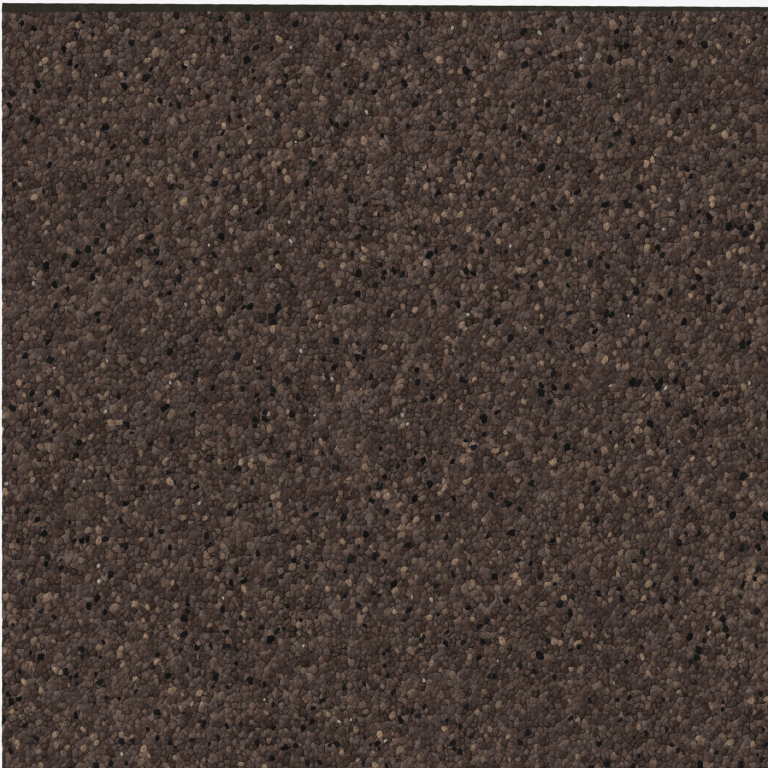
Write a WebGL 2 fragment shader that draws this texture.

```glsl
#version 300 es
precision highp float;
// Dark brown pressed-granule sheet with black and tan flecks and a pale margin at the top and left.

#define GRAINS 130.0        // matrix grains across the canvas
#define FLECKS 106.0        // fleck cells across the canvas
#define GRIT 290.0          // fine grit cells across the canvas
#define STRETCH 1.2         // grain length along its axis
#define BLACK_SHARE 0.075
#define TAN_SHARE 0.17
#define GLINT_SHARE 0.006
#define GAP_WIDTH 0.34
#define GAP_DEPTH 0.52
#define RELIEF 0.30
#define GRIT_DEPTH 0.26
#define SIDE_MARGIN 0.0027

uniform vec2 u_resolution;
out vec4 fragColor;

struct Cell {
  float center;  // stretched distance to the grain center
  float gap;     // zero on the border between grains
  float slope;   // positive on the side facing the light
  vec2 id;
};

vec4 hash4(vec2 p) {
  vec4 q = fract(p.xyxy * vec4(0.1031, 0.1030, 0.0973, 0.1099));
  q += dot(q, q.wzxy + 33.33);
  return fract((q.xxyz + q.yzzw) * q.zywx);
}

// Layered sines, roughly -1 to 1
float waves(vec2 p) {
  float sum = 0.0, amp = 0.5;
  for (int i = 0; i < 4; i++) {
    sum += amp * sin(p.x + 1.7 * sin(p.y * 0.8)) * cos(p.y - 0.6 * p.x);
    p = mat2(1.6, 1.2, -1.2, 1.6) * p + 3.1;
    amp *= 0.55;
  }
  return sum;
}

// Cellular noise of tilted ovals of mixed size
Cell cells(vec2 p) {
  vec2 base = floor(p), nearest = vec2(0.0);
  Cell cell = Cell(9.0, 0.0, 0.0, base);
  float second = 9.0;
  for (int y = -1; y <= 1; y++) {
    for (int x = -1; x <= 1; x++) {
      vec2 id = base + vec2(x, y);
      vec4 h = hash4(id);
      vec2 offset = id + 0.05 + 0.9 * h.xy - p;
      float angle = (h.z - 0.6) * 1.8;
      float c = cos(angle), s = sin(angle);
      vec2 local = mat2(c, -s, s, c) * offset;
      float d = length(local * vec2(STRETCH, 1.0 / STRETCH)) / mix(0.7, 1.3, h.w);
      if (d < cell.center) {
        second = cell.center;
        cell.center = d;
        cell.id = id;
        nearest = offset;
      } else {
        second = min(second, d);
      }
    }
  }
  cell.gap = second - cell.center;
  cell.slope = dot(nearest, vec2(0.7, -0.7));
  return cell;
}

// Brown grains; the gaps fade in and out from grain to grain
vec3 matrixColor(vec2 p) {
  Cell grain = cells(p);
  vec4 h = hash4(grain.id + 71.0);
  vec3 color = mix(vec3(0.235, 0.186, 0.168), vec3(0.395, 0.330, 0.300), h.x * (0.6 + 0.4 * h.y));
  color *= 1.0 + (h.w - 0.5) * vec3(0.06, 0.0, -0.06);
  float gap = 1.0 - smoothstep(0.0, GAP_WIDTH, grain.gap);
  return color * (1.0 - GAP_DEPTH * h.z * gap) * (1.0 + RELIEF * grain.slope);
}

// Rounded black, tan and bright flecks; alpha is the coverage
vec4 fleckColor(vec2 p, float density, float rough) {
  Cell fleck = cells(p);
  vec4 h = hash4(fleck.id + 19.0);
  float radius = mix(0.30, 0.52, h.z);
  vec4 color = vec4(0.0);
  if (h.y < BLACK_SHARE * (1.0 + 0.5 * density)) {
    color = vec4(vec3(0.085, 0.084, 0.088) * (0.8 + 0.5 * h.w), 0.95);
  } else if (h.y > 1.0 - TAN_SHARE * (1.0 + 0.3 * density)) {
    color = vec4(mix(vec3(0.37, 0.305, 0.265), vec3(0.58, 0.48, 0.39), h.x * h.x), 0.9);
  } else if (h.x < GLINT_SHARE) {
    color = vec4(0.66, 0.65, 0.62, 0.9);
    radius = 0.20;
  }
  color.rgb *= 1.0 + RELIEF * fleck.slope;
  color.a *= 1.0 - smoothstep(radius - 0.09, radius + 0.09, fleck.center + 0.16 * rough);
  color.a *= smoothstep(0.0, 0.12, fleck.gap);
  return color;
}

vec3 sheet(vec2 uv) {
  float broad = waves(uv * 9.0);
  vec2 warp = vec2(waves(uv * 210.0), waves(uv.yx * 210.0 + 5.0)) * 0.0016;
  Cell grit = cells(uv * GRIT + 40.0);
  float rough = hash4(grit.id).x - 0.5;
  vec3 color = matrixColor((uv + warp) * GRAINS);
  vec4 fleck = fleckColor((uv + 0.5 * warp) * FLECKS + 7.0, broad, rough);
  color = mix(color, fleck.rgb, fleck.a);
  color *= 1.0 + GRIT_DEPTH * (rough + 0.5 * grit.slope);
  return color * (1.0 + 0.035 * broad);
}

// Sheet, olive top rim and pale margins
vec3 scene(vec2 uv, float soft) {
  float depth = 1.0 - uv.y;
  float ragged = 0.0008 * waves(uv * vec2(160.0, 3.0));
  float topEdge = mix(0.0040, 0.0092, uv.x) + 0.5 * ragged;
  float rimEdge = mix(0.0160, 0.0145, uv.x) + ragged;
  float sideEdge = SIDE_MARGIN + 0.0008 * waves(uv.yx * vec2(190.0, 3.0));
  vec3 color = sheet(uv);
  vec3 rim = vec3(0.19, 0.18, 0.15) * (0.75 + 0.9 * color.r);
  color = mix(rim, color, smoothstep(-soft, soft, depth - rimEdge));
  float inside = smoothstep(-soft, soft, depth - topEdge) * smoothstep(-soft, soft, uv.x - sideEdge);
  return mix(vec3(0.96), color, inside);
}

void main() {
  // Four samples per pixel smooth the grain edges
  vec3 color = vec3(0.0);
  for (int i = 0; i < 4; i++) {
    vec2 shift = vec2(i & 1, i >> 1) * 0.5 - 0.25;
    color += 0.25 * scene((gl_FragCoord.xy + shift) / u_resolution, 0.6 / u_resolution.y);
  }
  fragColor = vec4(color, 1.0);
}
```
